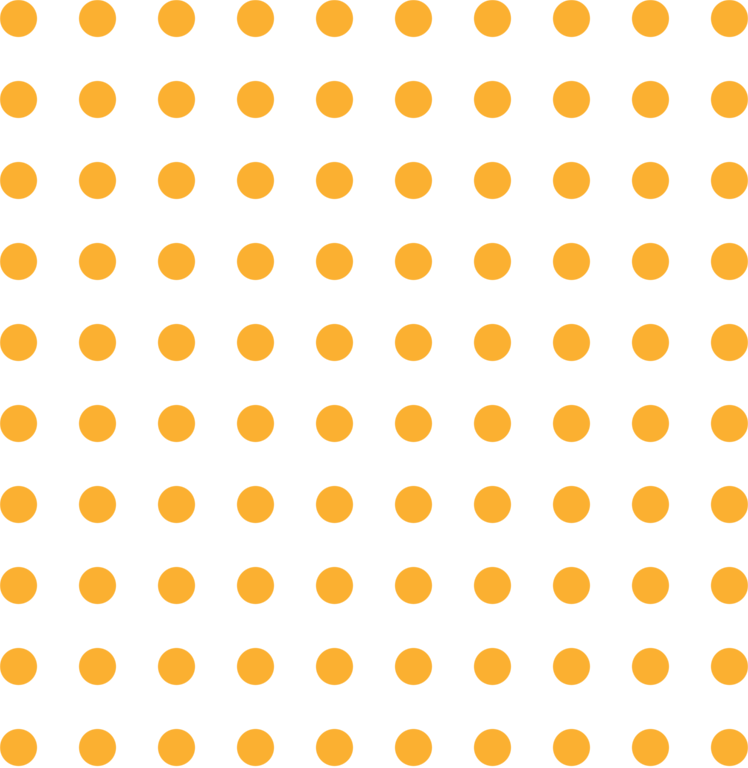
Write a Shadertoy shader that draws this pattern.

```glsl
// A ten by ten grid of flat amber dots on white.
// Each point finds its nearest grid centre by rounding, then a circle
// distance with a soft edge blends the dot colour over the ground.

#define GRID_COUNT  vec2(10.0, 10.0)      // dots across and down
#define GRID_PITCH  vec2(0.10286, 0.10547) // spacing, in canvas heights
#define FIRST_DOT   vec2(0.0241, 0.0267)  // centre of the lower left dot
#define DOT_RADIUS  0.0241
#define EDGE_SOFT   0.0012                // half width of the edge blend
#define DOT_COLOR   vec3(0.984, 0.690, 0.192)
#define GROUND      vec3(1.0)

// Signed distance to the nearest dot of the bounded grid
float dotGridDistance(vec2 p) {
    vec2 cell = round((p - FIRST_DOT) / GRID_PITCH);
    cell = clamp(cell, vec2(0.0), GRID_COUNT - 1.0);
    return length(p - FIRST_DOT - cell * GRID_PITCH) - DOT_RADIUS;
}

void mainImage(out vec4 fragColor, in vec2 fragCoord) {
    vec2 p = fragCoord / iResolution.y;

    // Never let the edge get thinner than a pixel
    float blur = max(EDGE_SOFT, 0.6 / iResolution.y);
    float coverage = 1.0 - smoothstep(-blur, blur, dotGridDistance(p));

    fragColor = vec4(mix(GROUND, DOT_COLOR, coverage), 1.0);
}
```
